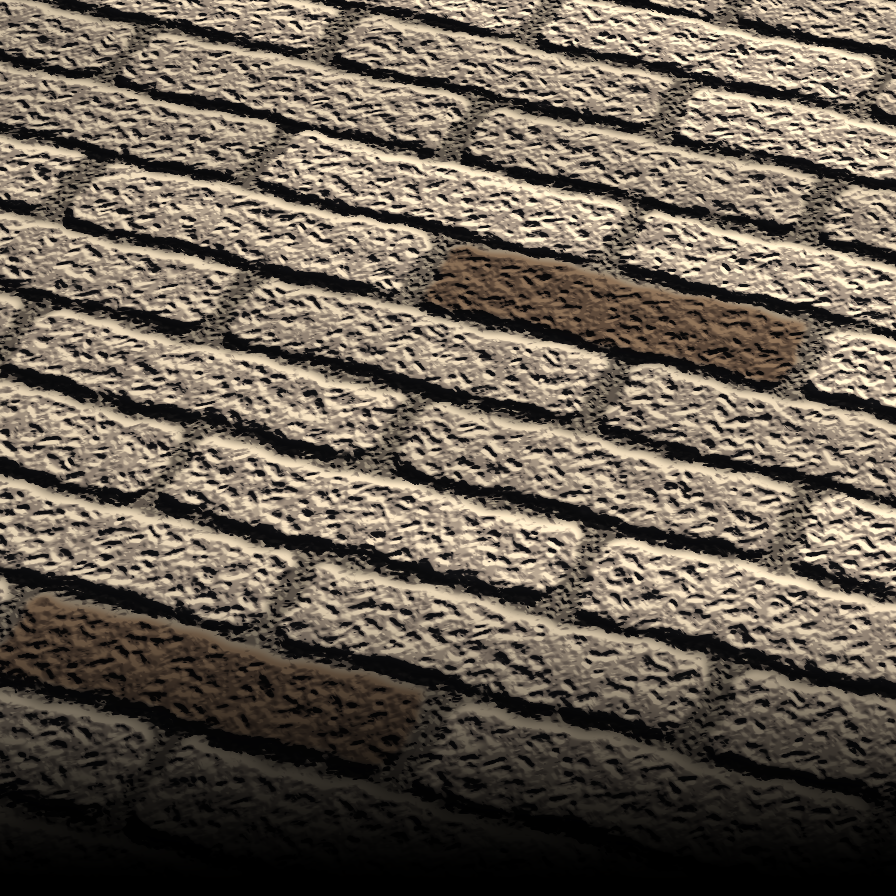
A Shadertoy shader for this texture:

```glsl
// Worn stone setts in perspective, raked by low sunlight from the far side.
// A projective map gives paving coordinates (u along a course, v across);
// a height field of rounded blocks and cellular pits is then lit and shadowed.

const float HORIZON_X = 0.52;              // centre of the projection
const vec3 ALONG  = vec3(2.38, 1.55, -0.62);
const vec3 ACROSS = vec3(-3.12, 14.52, 0.038);
const vec3 DEPTH  = vec3(-0.031, 0.421, 1.0);

const float SETT_LENGTH = 4.4;             // length in course widths
const vec2  SETT_HALF   = vec2(2.08, 0.425);
const float CORNER      = 0.17;
const float JOINT_DEPTH = 0.13;
const vec2  PIT_SCALE   = vec2(18.0, 6.6);
const float PIT_DEPTH   = 0.058;
const float GRAIN_DEPTH = 0.024;
const float SUN_SLOPE   = 0.50;
const float RELIEF      = 9.0;

const vec3 SHADOW    = vec3(0.060, 0.060, 0.068);
const vec3 STONE     = vec3(0.56, 0.50, 0.445);
const vec3 HIGHLIGHT = vec3(0.97, 0.89, 0.76);
const vec3 DARK_TINT = vec3(0.58, 0.51, 0.46);
const vec2 DARK_SETT_A = vec2(-1.0, 4.0);  // column, course
const vec2 DARK_SETT_B = vec2(-2.0, 9.0);

vec2 hash2(vec2 p) {
    vec3 q = fract(p.xyx * vec3(0.1031, 0.1030, 0.0973));
    q += dot(q, q.yzx + 33.33);
    return fract((q.xx + q.yz) * q.zy);
}

// Scattered round hollows of random size: 1 at the bottom, 0 outside.
float hollows(vec2 p) {
    p += 0.22 * sin(p.yx * 2.3 + vec2(0.0, 1.7)) + 0.08 * sin(p.yx * 6.1);
    vec2 cell = floor(p);
    float deepest = 0.0;
    for (int j = -1; j <= 1; j++)
    for (int i = -1; i <= 1; i++) {
        vec2 g = cell + vec2(i, j);
        vec2 r = hash2(g);
        float radius = mix(0.22, 0.72, fract(r.x * 7.3 + r.y * 3.1));
        float d = length(g + r - p) / radius;
        deepest = max(deepest, 1.0 - smoothstep(0.3, 1.0, d));
    }
    return deepest;
}

// Position of the end joints in each course: half bond with a slow drift.
float courseShift(float course) {
    float drift = mix(0.61, 0.90, smoothstep(1.5, 6.0, course));
    float slip = 0.12 * exp(-(course - 7.0) * (course - 7.0));
    return drift + slip + 0.5 * mod(course, 2.0);
}

vec2 settId(vec2 uv) {
    float course = floor(uv.y + 0.5);
    return vec2(floor(uv.x - courseShift(course)), course);
}

// Coverage of the stone: 1 on a sett, 0 in the joints.
float settMask(vec2 uv) {
    vec2 id = settId(uv);
    vec2 r = hash2(id + 40.0) - 0.5;
    vec2 p = vec2((uv.x - courseShift(id.y) - id.x - 0.5) * SETT_LENGTH, uv.y - id.y);
    p += 0.028 * sin(p.yx * vec2(9.0, 3.1) + r * 12.0)
       + 0.014 * sin(p.yx * vec2(23.0, 11.0) + r * 31.0);
    vec2 halfSize = SETT_HALF + r * vec2(0.10, 0.05);
    vec2 q = abs(p) - halfSize + CORNER;
    float d = length(max(q, 0.0)) + min(max(q.x, q.y), 0.0) - CORNER;
    return smoothstep(0.05, -0.07, d);
}

float surface(vec2 uv) {
    float grain = hollows(uv * PIT_SCALE * 2.6 + 17.0);
    float swell = 0.012 * (sin(uv.x * 19.0 + uv.y * 4.0) + sin(uv.y * 11.0 - uv.x * 8.0));
    float top = swell - PIT_DEPTH * hollows(uv * PIT_SCALE) - GRAIN_DEPTH * grain;
    float bed = -JOINT_DEPTH - 0.05 * grain;
    return mix(bed, top, settMask(uv));
}

void mainImage(out vec4 fragColor, in vec2 fragCoord) {
    vec2 screen = fragCoord / iResolution.xy;
    vec3 s = vec3(screen.x - HORIZON_X, 1.0 - screen.y, 1.0);
    vec2 uv = vec2(dot(ALONG, s), dot(ACROSS, s)) / dot(DEPTH, s);

    // Slope towards the sun, and shadow cast by whatever stands before it.
    float h = surface(uv);
    float slope = 0.0;
    float blocked = 0.0;
    for (int i = 0; i < 3; i++) {
        float reach = 0.045 + 0.065 * float(i);
        float rise = surface(uv - vec2(0.0, reach)) - h;
        if (i == 0) slope = -rise;
        blocked = max(blocked, rise - SUN_SLOPE * reach);
    }
    float sun = 1.0 - smoothstep(-0.004, 0.028, blocked);
    float light = clamp(0.58 + RELIEF * slope, 0.0, 1.0) * mix(0.12, 1.0, sun);

    // Stone colour, varied from sett to sett.
    vec2 id = settId(uv);
    float mask = settMask(uv);
    vec3 color = mix(SHADOW, STONE, smoothstep(0.0, 0.5, light));
    color = mix(color, HIGHLIGHT, smoothstep(0.42, 0.95, light));
    color *= mix(0.9, 1.08, hash2(id + 7.0).x) * mix(0.62, 1.0, mask);
    float dark = step(min(distance(id, DARK_SETT_A), distance(id, DARK_SETT_B)), 0.5);
    color *= mix(vec3(1.0), DARK_TINT, dark * mask);

    // Brighter towards the far right, lost in darkness at the near edge.
    color *= mix(0.88, 1.08, smoothstep(-0.2, 1.1, screen.x + 0.4 * screen.y - 0.2));
    color *= smoothstep(0.01, 0.39, screen.y);
    fragColor = vec4(color, 1.0);
}
```
